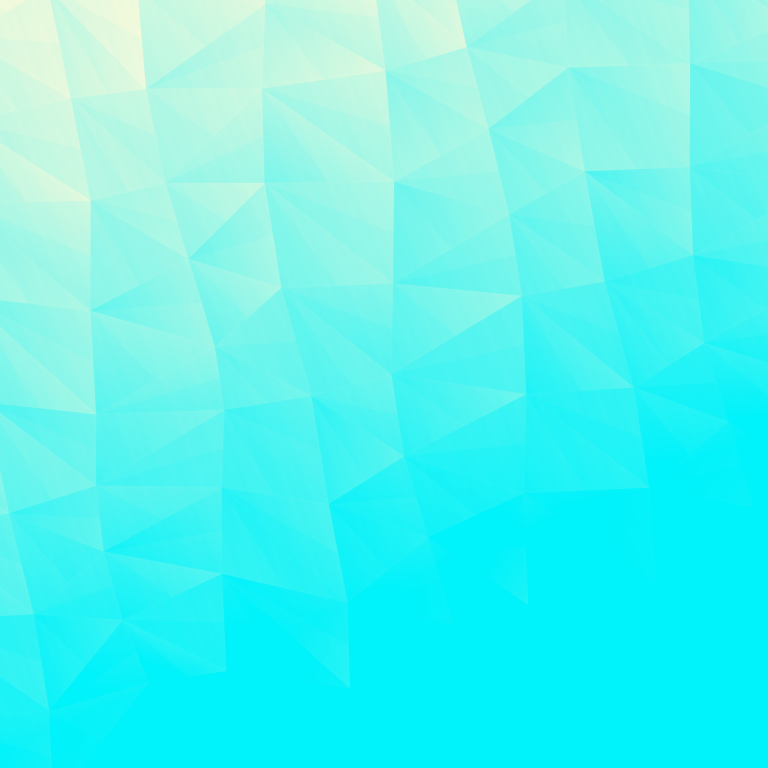
This background is drawn by a three.js fragment shader. Its source:

```glsl
// Low-poly triangle mesh fading from cream at the upper left to flat cyan at the lower right.
varying vec2 vUv;

const vec3 CYAN = vec3(0.0, 0.948, 0.982);
const vec3 CREAM = vec3(1.0, 0.978, 0.855);

// Mesh: one lattice point and the steps along a row and down a column
const vec2 MESH_ORIGIN = vec2(0.401, 0.488);
const vec2 ROW_STEP = vec2(0.130, 0.0495);
const vec2 COLUMN_STEP = vec2(0.0156, -0.1237);
const vec2 WARP_SIZE = vec2(0.021, -0.027);
const vec2 WARP_SHIFT = vec2(2.25, 0.7);
const vec2 WARP_SHEAR = vec2(-0.4, 0.33);
const float WARP_RATE = 2.094;
const float SQUEEZE = 0.028;
const float JITTER = 0.01;
const float EDGE_SOFTNESS = 0.0009;

// Shading
const vec2 FADE_AXIS = vec2(0.427, -1.024);
const float FADE_CURVE = 0.8;
const float FADE_PEAK = 0.93;
const vec2 FACET_SLOPE = vec2(1.2, -0.3);
const float FACET_CONTRAST = 0.16;
const float SPLIT_CONTRAST = 0.035;
const float SEAM_LIGHT = 0.02;
const float SEAM_WIDTH = 0.0025;
const float FLAT_START = 0.98;
const float FLAT_END = 1.06;
const float STREAK_STRENGTH = 0.011;

float cross2(vec2 a, vec2 b) {
  return a.x * b.y - a.y * b.x;
}

vec3 hash3(vec3 k) {
  vec3 s = vec3(dot(k, vec3(127.1, 311.7, 74.7)),
                dot(k, vec3(269.5, 183.3, 246.1)),
                dot(k, vec3(113.5, 271.9, 124.6)));
  return fract(sin(s) * 43758.5);
}

// Lattice point moved by slow waves, a squeeze of the left rows and jitter
vec2 meshPoint(vec2 id) {
  vec2 phase = id.x + WARP_SHEAR * id.y - WARP_SHIFT;
  vec2 warp = WARP_SIZE * cos(WARP_RATE * phase);
  float left = id.x + 1.5;
  warp.y += SQUEEZE * clamp(id.y, -1.0, 3.0) * exp(-left * left);
  vec2 jitter = JITTER * (hash3(vec3(id, 7.0)).xy - 0.5);
  return MESH_ORIGIN + id.x * ROW_STEP + id.y * COLUMN_STEP + warp + jitter;
}

// Progress of the fade: 0 at the upper left, 1 where flat cyan begins
float fadeAt(vec2 p) {
  return dot(p - vec2(0.0, 1.0), FADE_AXIS);
}

// Returns the facet's warmth times its coverage, and the coverage
vec2 facet(vec2 p, vec2 a, vec2 b, vec2 c, vec3 key) {
  float area = cross2(b - a, c - a);
  vec3 weights = vec3(cross2(b - p, c - p),
                      cross2(c - p, a - p),
                      cross2(a - p, b - p)) / area;
  vec3 sides = vec3(length(c - b), length(a - c), length(b - a));
  vec3 inside = weights * abs(area) / sides;
  float edge = min(inside.x, min(inside.y, inside.z));
  float coverage = smoothstep(-EDGE_SOFTNESS, EDGE_SOFTNESS, edge);

  vec2 center = (a + b + c) / 3.0;
  vec3 tone = hash3(key);
  float relief = FACET_CONTRAST * (dot(weights, tone) - 0.5);
  relief += dot(p - center, FACET_SLOPE);

  // Faint fold through one corner and a light seam along the sides
  float fold = smoothstep(-0.015, 0.015, weights.y - weights.z) - 0.5;
  relief += SPLIT_CONTRAST * sign(tone.x - 0.5) * fold;
  relief += SEAM_LIGHT * (1.0 - smoothstep(0.0, SEAM_WIDTH, edge));

  relief *= 1.0 - smoothstep(FLAT_START, FLAT_END, fadeAt(center));
  float base = FADE_PEAK * pow(clamp(1.0 - fadeAt(p), 0.0, 1.0), FADE_CURVE);
  return vec2(clamp(base + relief, 0.0, 1.0), 1.0) * coverage;
}

// Fine slanted brush lines
float streaks(vec2 p) {
  float across = dot(p, vec2(0.93, 0.37));
  return sin(across * 310.0 + 2.0 * sin(p.y * 9.0)) * sin(across * 127.0);
}

void main() {
  vec2 p = vUv;
  vec2 q = p - MESH_ORIGIN;
  vec2 home = floor(vec2(cross2(q, COLUMN_STEP), cross2(ROW_STEP, q))
                    / cross2(ROW_STEP, COLUMN_STEP));

  // Two triangles per cell, searched over the neighbouring cells
  vec2 total = vec2(0.0);
  for (int j = -1; j <= 2; j++) {
    for (int i = -1; i <= 1; i++) {
      vec2 id = home + vec2(float(i), float(j));
      vec2 a = meshPoint(id);
      vec2 b = meshPoint(id + vec2(1.0, 0.0));
      vec2 c = meshPoint(id + vec2(1.0, 1.0));
      vec2 d = meshPoint(id + vec2(0.0, 1.0));
      total += facet(p, a, b, c, vec3(id, 1.0));
      total += facet(p, a, c, d, vec3(id, 2.0));
    }
  }

  float warmth = total.x / max(total.y, 0.001);
  warmth += STREAK_STRENGTH * streaks(p) * smoothstep(-0.05, 0.2, warmth);
  gl_FragColor = vec4(mix(CYAN, CREAM, clamp(warmth, 0.0, 1.0)), 1.0);
}
```
